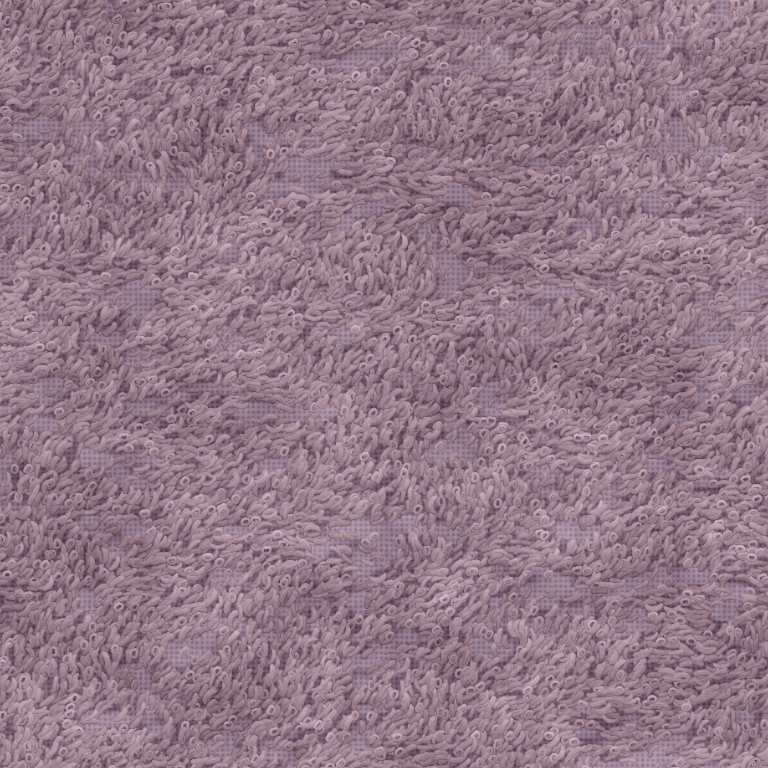
Write a WebGL 2 fragment shader that draws this texture.

```glsl
#version 300 es
precision highp float;
// Mauve terry cloth: curled yarn loops scattered over a fine woven ground.

uniform vec2 u_resolution;
out vec4 fragColor;

const float LOOP_CELLS = 80.0;   // loop cells across the canvas
const float THREADS = 150.0;     // ground threads across the canvas
const float TAU = 6.2831853;

vec3 hash3(vec2 p) {
    vec3 q = fract(p.xyx * vec3(0.1031, 0.1030, 0.0973));
    q += dot(q, q.yxz + 33.33);
    return fract((q.xxy + q.yzz) * q.zyx);
}

float noise(vec2 p) {
    vec2 i = floor(p), f = fract(p);
    f = f * f * (3.0 - 2.0 * f);
    float low = mix(hash3(i).x, hash3(i + vec2(1, 0)).x, f.x);
    float high = mix(hash3(i + vec2(0, 1)).x, hash3(i + vec2(1, 1)).x, f.x);
    return mix(low, high, f.y);
}

// Wide, low tufts: the pile lies in clusters stretched sideways.
float tufts(vec2 uv, float scale) {
    return noise(uv * vec2(1.0, 1.9) * scale + scale);
}

// Distance to a segment of the given half length along x.
float segmentDistance(vec2 p, float halfLength) {
    p.x -= clamp(p.x, -halfLength, halfLength);
    return length(p);
}

// Leaning direction of the pile, mostly up and to the right.
float pileAngle(vec2 uv, float jitter) {
    float sway = tufts(uv, 9.0) + 0.6 * tufts(uv, 21.0) - 0.8;
    return 0.75 + 1.7 * sway + 0.9 * (jitter - 0.5);
}

// Open patches of the pile, where the ground shows.
float openness(vec2 uv) {
    float cover = 0.55 * tufts(uv, 17.0) + 0.45 * tufts(uv, 34.0);
    return smoothstep(0.56, 0.74, cover);
}

// Tone of the woven ground, dark in crevices and light in open patches.
float groundTone(vec2 uv, float open) {
    vec2 wave = cos(TAU * THREADS * uv);
    float weave = 0.032 * (wave.x + wave.y) - 0.02 * wave.x * wave.y;
    return mix(0.43, 0.60, open) + weave;
}

// Lays one loop over the pile; pile = (tone, height, yarn coverage).
vec3 layLoop(vec3 pile, vec2 p, vec2 center, vec2 seed) {
    vec3 shape = hash3(seed + 41.7);
    vec3 look = hash3(seed + 93.1);
    vec2 uv = center / LOOP_CELLS;
    if (look.z < 0.85 * openness(uv)) return pile;

    float angle = pileAngle(uv, shape.x);
    vec2 along = vec2(cos(angle), sin(angle));
    vec2 offset = p - center;
    vec2 local = vec2(dot(offset, along), dot(offset, vec2(-along.y, along.x)));
    local.y += (shape.y - 0.5) * 1.3 * local.x * local.x;

    // A few loops open into small rings or hairpins.
    float ring = step(0.86, shape.z);
    float halfLength = mix(mix(0.38, 0.68, look.x), 0.12, ring);
    float hollow = mix(0.10 * step(0.5, shape.z), 0.30, ring);
    float radius = mix(0.29, 0.18, ring) - 0.3 * hollow * (1.0 - ring);
    float d = abs(segmentDistance(local, halfLength) - hollow) / radius;
    if (d > 1.0) return pile;

    // Rounded yarn, lit from above, with brighter tips.
    float round_ = 1.0 - d * d;
    float light = 0.055 * clamp(offset.y / 0.6, -1.0, 1.0);
    light += 0.035 * clamp(local.y / radius, -1.0, 1.0) * along.x;
    float tone = 0.445 + 0.18 * round_ + light;
    tone += 0.07 * (look.x - 0.5) + 0.08 * (look.y - 0.5) + 0.035 * ring;

    float height = 0.8 * look.y + 0.4 * round_ + 0.15 * ring;
    float over = smoothstep(-0.12, 0.12, height - pile.y);
    over *= smoothstep(1.0, 0.75, d);
    return vec3(mix(pile.x, tone, over), max(pile.y, height * over),
                mix(pile.z, 1.0, over));
}

// Two offset layers of loops, searched over neighbouring cells.
vec3 terryPile(vec2 uv, float ground) {
    vec3 pile = vec3(ground, 0.0, 0.0);
    for (int layer = 0; layer < 2; layer++) {
        vec2 shift = vec2(0.5) * float(layer);
        vec2 p = uv * LOOP_CELLS;
        vec2 cell = floor(p + shift);
        for (int y = -1; y <= 1; y++)
        for (int x = -1; x <= 1; x++) {
            vec2 id = cell + vec2(x, y);
            vec2 seed = id + 211.0 * float(layer + 1);
            vec2 center = id - shift + hash3(seed).xy;
            pile = layLoop(pile, p, center, seed);
        }
    }
    return pile;
}

void main() {
    vec2 uv = gl_FragCoord.xy / u_resolution.y;
    vec3 pile = terryPile(uv, groundTone(uv, openness(uv)));

    // Soft patches of light and fine fuzz.
    float patches = 0.09 * (tufts(uv, 7.0) - 0.5) + 0.08 * (tufts(uv, 26.0) - 0.5);
    float fuzz = 0.06 * (noise(uv * 240.0) - 0.5);
    float tone = pile.x + patches + fuzz;

    // Yarn is a warmer mauve, the ground a cooler lavender.
    vec3 mauve = tone + vec3(0.0, -0.109, -0.053);
    vec3 lavender = tone + vec3(-0.008, -0.100, -0.022);
    fragColor = vec4(clamp(mix(lavender, mauve, pile.z), 0.0, 1.0), 1.0);
}
```
